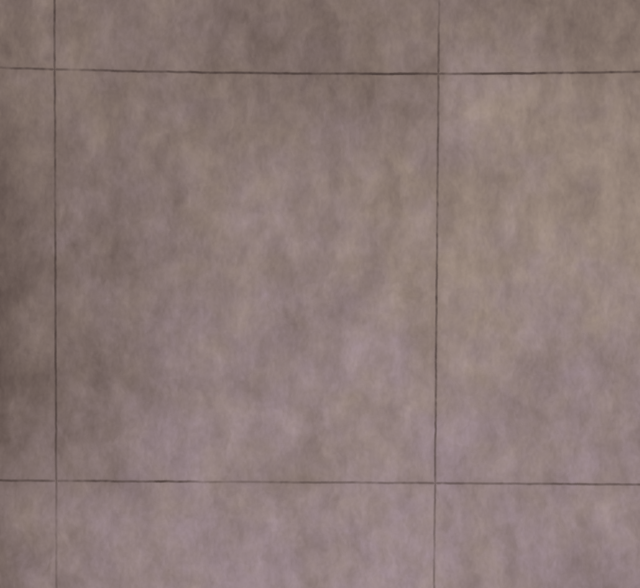
Write a Shadertoy shader that draws this texture.

```glsl
// Worn stone wall panels: one whole slab framed by partial neighbours.
// A slightly keystoned grid gives thin, faded joints; layered value noise
// gives cloudy stains, smeared patches and fine grain in tan and mauve.

const vec3 UMBER = vec3(0.40, 0.34, 0.32);
const vec3 TAN   = vec3(0.58, 0.512, 0.472);
const vec3 MAUVE = vec3(0.58, 0.508, 0.525);
const vec3 JOINT = vec3(0.30, 0.25, 0.235);

float hash(vec2 p) {
    vec3 q = fract(vec3(p.xyx) * 0.1031);
    q += dot(q, q.yzx + 33.33);
    return fract((q.x + q.y) * q.z);
}

float noise(vec2 p) {
    vec2 i = floor(p), f = fract(p);
    f = f * f * (3.0 - 2.0 * f);
    return mix(mix(hash(i), hash(i + vec2(1, 0)), f.x),
               mix(hash(i + vec2(0, 1)), hash(i + vec2(1, 1)), f.x), f.y);
}

// Layered noise centred on zero; gain sets how rough it is
float fbm(vec2 p, float gain) {
    float sum = 0.0, amp = 0.5;
    for (int i = 0; i < 5; i++) {
        sum += amp * (noise(p) - 0.5);
        p = mat2(1.6, 1.2, -1.2, 1.6) * p + 17.3;
        amp *= gain;
    }
    return sum;
}

// Upright smeared patches: octaves keep their vertical stretch
float smears(vec2 p) {
    float sum = 0.0, amp = 0.5;
    for (int i = 0; i < 4; i++) {
        sum += amp * (noise(p) - 0.5);
        p = p * 1.9 + vec2(13.7, 29.1);
        amp *= 0.72;
    }
    return sum;
}

// Soft elliptical spot, 1 at its centre
float spot(vec2 p, vec2 centre, vec2 radius) {
    vec2 d = (p - centre) / radius;
    return exp(-dot(d, d));
}

// Distance to the nearest line of a grid with given start and spacing
float gridDistance(float x, float start, float spacing) {
    float t = (x - start) / spacing;
    return abs(t - round(t)) * spacing;
}

// Joint coverage: a soft hairline core with a faint dirty halo
float joint(float d, float halfWidth, float pixel, float wear) {
    float core = 1.0 - smoothstep(0.0, halfWidth + pixel, d);
    return core * wear + 0.10 * wear * exp(-d / 0.008);
}

// Uneven strength along a joint, from worn stretches to small chips
float jointWear(float along, float seed) {
    float stretches = fbm(vec2(along * 9.0, seed), 0.6);
    float chips = noise(vec2(along * 150.0, seed + 11.0)) - 0.5;
    return clamp(0.56 + 0.9 * stretches + 0.25 * chips, 0.12, 0.9);
}

// Broad light and dark areas of the wall
float wallTone(vec2 uv) {
    float tone = 0.566;
    tone -= 0.15 * exp(-uv.x / 0.10) * (0.5 + 0.5 * spot(uv, vec2(0.0, 0.45), vec2(1.0, 0.32)));
    tone -= 0.040 * smoothstep(0.55, 1.0, uv.y);
    tone -= 0.062 * spot(uv, vec2(0.18, 0.61), vec2(0.13, 0.15));
    tone -= 0.035 * spot(uv, vec2(0.45, 0.90), vec2(0.20, 0.13));
    tone -= 0.030 * spot(uv, vec2(0.22, 0.36), vec2(0.18, 0.12));
    tone -= 0.025 * spot(uv, vec2(0.85, 0.33), vec2(0.10, 0.09));
    tone += 0.025 * spot(uv, vec2(0.90, 0.68), vec2(0.22, 0.20));
    tone += 0.026 * spot(uv, vec2(0.52, 0.32), vec2(0.20, 0.27));
    tone += 0.015 * spot(uv, vec2(0.75, 0.05), vec2(0.40, 0.20));
    return tone;
}

void mainImage(out vec4 fragColor, in vec2 fragCoord) {
    vec2 uv = fragCoord / iResolution.xy;
    vec2 p = fragCoord / iResolution.y;
    float pixel = 1.0 / iResolution.y;

    // Stains, smeared patches, blotches and fine grain
    vec2 warp = 0.02 * vec2(fbm(p * 16.0, 0.6), fbm(p * 16.0 + 50.0, 0.6));
    float tone = wallTone(uv);
    tone += 0.10 * fbm(p * 6.0 + 3.0, 0.55);
    tone += 0.075 * smears((p + warp) * vec2(30.0, 11.0) + 41.0);
    tone += 0.080 * fbm((p + warp) * vec2(30.0, 26.0) + 9.0, 0.7);
    tone += 0.020 * (noise(p * vec2(230.0, 140.0)) - 0.5);

    // Tan towards the upper right and left edge, mauve lower and central
    float mauve = 0.55 - 0.50 * (uv.y - 0.5);
    mauve -= 0.55 * spot(uv, vec2(1.0, 0.72), vec2(0.28, 0.32));
    mauve -= 0.35 * exp(-uv.x / 0.10);
    mauve += 0.7 * fbm(p * 5.0 + 70.0, 0.55) + 0.9 * fbm((p + warp) * 22.0 + 23.0, 0.6);
    vec3 stone = mix(TAN, MAUVE, clamp(mauve, 0.0, 1.0));
    vec3 colour = mix(UMBER, stone, (tone - 0.40) / 0.18);

    // Keystoned joints with a slight wobble
    vec2 wobble = 0.0015 * vec2(fbm(vec2(p.y * 40.0, 2.0), 0.7), fbm(vec2(p.x * 40.0, 8.0), 0.7));
    float dx = gridDistance(uv.x + wobble.x, mix(0.0885, 0.085, uv.y), mix(0.590, 0.601, uv.y));
    float dy = gridDistance(uv.y + wobble.y, 0.183 - 0.007 * uv.x,
                            0.702 - 0.027 * uv.x * (1.0 - uv.x));

    // Wear fades the joints, most of all the lower ones
    float wearX = jointWear(p.y, floor(uv.x * 3.0) * 7.0 + 4.0);
    float wearY = jointWear(p.x, floor(uv.y * 3.0) * 5.0 + 31.0);
    wearX *= mix(0.50, 0.95, smoothstep(0.08, 0.30, uv.y));
    wearY *= 1.0 - 0.40 * smoothstep(0.27, 0.32, uv.x) * (1.0 - step(0.5, uv.y));
    float lines = max(joint(dx, 0.0016, pixel, wearX), joint(dy, 0.0021, pixel, wearY * 1.1));
    colour = mix(colour, JOINT, clamp(lines, 0.0, 0.9));

    fragColor = vec4(colour, 1.0);
}
```
